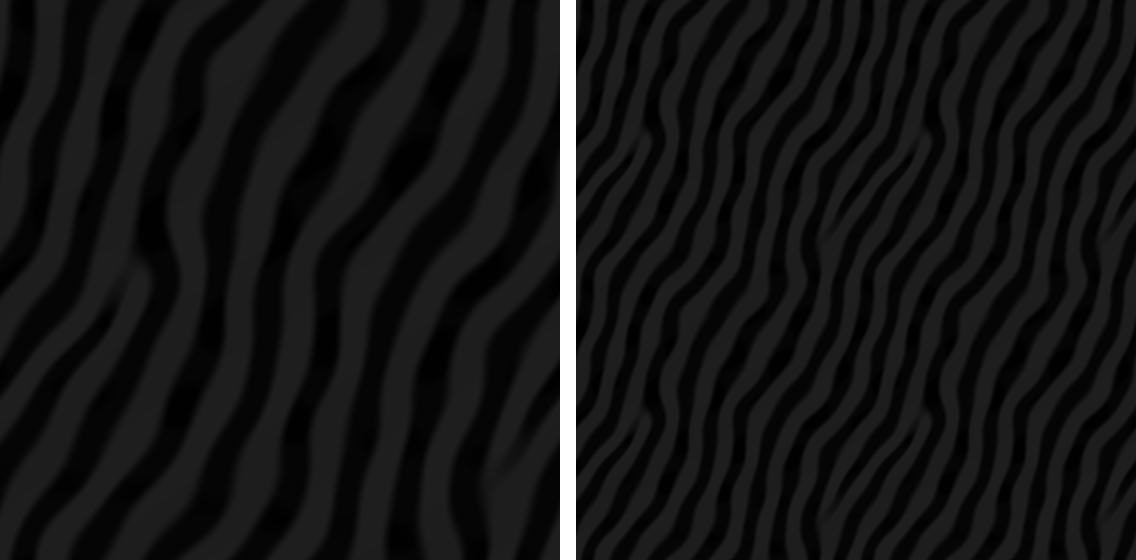
Left: one tile. Right: repeated 2 by 2.
Reproduce this pattern procedurally as a Shadertoy shader.

```glsl
// Dark zebra stripes: soft, leaning, wavy bands that fork, tiling on all sides.

const float TAU = 6.2831853;

// Sine of a whole number of turns across the tile, so it always wraps.
float wave(vec2 uv, vec2 turns, float shift) {
    return sin(TAU * (dot(uv, turns) + shift));
}

// Periodic field whose two zeros are the points where a stripe ends.
vec2 forkField(vec2 uv) {
    vec2 p = TAU * vec2(uv.x - 0.0625, uv.y - uv.x - 0.2725);
    return vec2(cos(p.x) + cos(p.y) - 1.588, sin(p.y));
}

// Stripe profile from -1 (dark centre) to 1 (light centre).
float stripes(vec2 uv) {
    // Broad bend plus smaller wobbles, measured in stripe periods
    float bend = -0.26 * wave(uv, vec2(1, 1), -0.3975)
               + 0.06 * wave(uv, vec2(1, 3), 0.10)
               + 0.05 * wave(uv, vec2(-2, 4), 0.35)
               + 0.03 * wave(uv, vec2(5, 3), 0.70)
               + 0.02 * wave(uv, vec2(-3, 7), 0.20);

    // The angle of the field adds one stripe between the two forks
    vec2 fork = forkField(uv);
    float phase = TAU * (dot(uv, vec2(8, -3)) + bend + 0.5) - atan(fork.y, fork.x);

    // Fade at the fork centres to round off the stripe ends
    return cos(phase) * smoothstep(0.0, 0.35, length(fork));
}

void mainImage(out vec4 fragColor, in vec2 fragCoord) {
    vec2 uv = fragCoord / iResolution.xy;

    // Soft-edged bands, the light ones slightly wider
    float light = smoothstep(-0.72, 0.55, stripes(uv));

    // Deeper black patches along the dark bands
    float patches = wave(uv, vec2(3, 2), 0.15) * wave(uv, vec2(-2, 4), 0.40)
                  + 0.4 * wave(uv, vec2(5, -3), 0.60);
    float dark = mix(0.020, 0.002, smoothstep(0.1, 0.8, patches));

    // Faint tonal drift in the light bands
    float pale = 0.116 + 0.003 * wave(uv, vec2(2, -3), 0.25);

    fragColor = vec4(vec3(mix(dark, pale, light)), 1.0);
}
```
